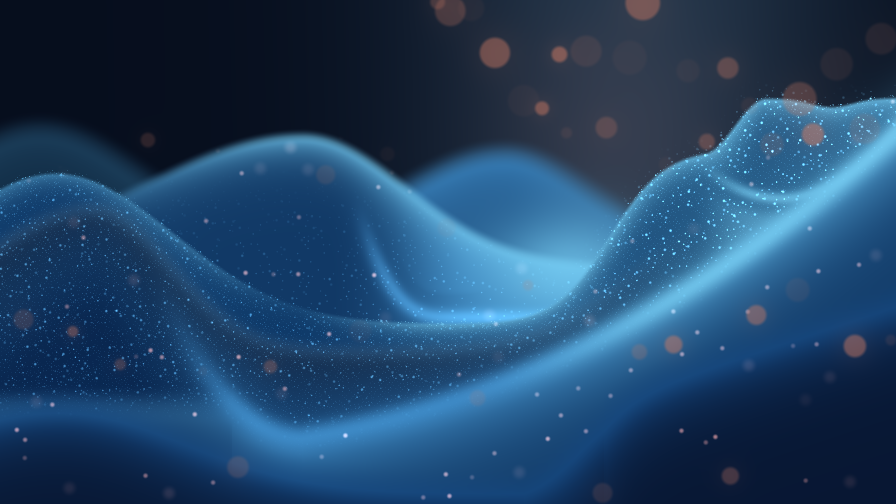
This background is drawn by a Shadertoy shader. Its source:

```glsl
// Rolling translucent waves of blue dust under a dark sky with warm bokeh lights.
#define NIGHT vec3(0.025, 0.055, 0.115)
#define DUSK vec3(0.16, 0.245, 0.33)
#define NAVY vec3(0.03, 0.09, 0.20)
#define DEEP vec3(0.07, 0.235, 0.42)
#define AZURE vec3(0.22, 0.49, 0.70)
#define CREST vec3(0.46, 0.80, 0.95)
#define SLATE vec3(0.17, 0.23, 0.33)
#define EMBER vec3(0.81, 0.48, 0.39)
#define BOKEH_COUNT 44
#define GRAIN_SCALE 170.0

float hash(vec2 p) { return fract(sin(dot(p, vec2(127.1, 311.7))) * 43758.5453); }

// Bell with separate widths on its left and right sides.
float hill(float x, float centre, float left, float right) {
  float t = (x - centre) / (x < centre ? left : right);
  return exp(-t * t);
}

float climb(float x, float centre, float width) { return 1.0 / (1.0 + exp((centre - x) / width)); }

// Crest heights, from the farthest wave to the nearest.
float farCrest(float x) { return 0.5 + 0.25 * hill(x, 0.08, 0.3, 0.3) + 0.2 * hill(x, 1.0, 0.3, 0.25); }
float midCrest(float x) { return 0.47 + 0.26 * hill(x, 0.6, 0.46, 0.29); }
float mainCrest(float x) {
  return 0.355 + 0.3 * hill(x, 0.11, 0.33, 0.33) + 0.35 * climb(x, 1.21, 0.055)
    + 0.1 * smoothstep(1.4, 1.52, x) - 0.018 * hill(x, 1.65, 0.06, 0.06);
}
float foldCrest(float x) { return 0.3 + 0.285 * hill(x, 0.19, 0.35, 0.21) + 0.3 * climb(x, 1.25, 0.1); }
float frontCrest(float x) {
  float t = x - 0.6;
  return 0.13 + (t > 0.0 ? t * (0.157 + 0.3 * t) : 3.5 * t * t);
}
float nearCrest(float x) {
  return max(0.02 + 0.16 * hill(x, 0.12, 0.4, 0.35), 0.2 * climb(x, 1.15, 0.05) + 0.33 * max(x - 1.2, 0.0));
}

// Approximate distance below a crest, corrected for its slope.
float below(float crest, float y) {
  float slope = dFdx(crest) * iResolution.y;
  return (crest - y) / sqrt(1.0 + slope * slope);
}

float band(float d, float width) { return exp(-d * d / (width * width)); }
float fade(float d, float depth) { return exp(-max(d, 0.0) / depth); }

// One scattered speck per cell of a tilted grid.
float specks(vec2 p, float scale, float density) {
  p = mat2(0.8, 0.6, -0.6, 0.8) * p * scale + 50.0;
  vec2 cell = floor(p), seed = vec2(hash(cell), hash(cell + 17.0));
  float d = length(fract(p) - 0.22 - 0.56 * seed);
  return step(1.0 - density, hash(cell + 41.0)) * (1.0 - smoothstep(0.03, 0.24, d)) * (0.3 + 0.7 * seed.x);
}

void mainImage(out vec4 fragColor, in vec2 fragCoord) {
  vec2 p = fragCoord / iResolution.xy * vec2(1.7778, 1.0);
  float x = p.x, y = p.y;
  float grain = specks(p, GRAIN_SCALE, 0.8);
  float dust = specks(p, 95.0, 0.28) + specks(p + 3.7, 60.0, 0.2);

  float farD = below(farCrest(x), y);
  float midD = below(midCrest(x), y);
  float mainD = below(mainCrest(x), y);
  float foldD = below(foldCrest(x), y);
  float frontD = below(frontCrest(x), y);
  float fillD = below(x < 0.6 ? min(frontCrest(x), 0.2) : frontCrest(x), y);
  float nearD = below(nearCrest(x), y);
  float curlT = max(0.9 - x, 0.0);
  float curlD = below(0.37 + 33.0 * curlT * curlT * curlT, y);
  float pocketD = below(0.606 + 2.6 * (x - 1.55) * (x - 1.55), y);

  // Sky with a cool light and a warm haze on the right
  vec3 col = mix(NIGHT, DUSK, hill(x, 1.27, 0.45, 0.42) * (0.64 + 0.17 * y));
  col += vec3(0.08, 0.04, 0.03) * band(length(p - vec2(1.22, 0.72)), 0.25);

  // Far hills, out of focus
  vec3 hills = mix(mix(DEEP, AZURE, 0.4), AZURE * 1.1, fade(farD, 0.06));
  hills = mix(hills, mix(AZURE, SLATE, 0.25), 0.7 * smoothstep(1.0, 1.2, x));
  hills *= mix(0.5, 1.0, smoothstep(0.3, 0.9, x));
  col = mix(col, hills, smoothstep(-0.03, 0.035, farD));

  // Middle hill: dim dusty flank, bright valley, soft crest
  float valley = smoothstep(-0.02, 0.06, -curlD) * smoothstep(0.68, 0.95, x);
  vec3 mid = mix(DEEP * 0.95, AZURE * 1.05, max(valley, smoothstep(0.65, 1.0, x)));
  mid += 0.3 * dust * CREST * (1.0 - smoothstep(0.35, 0.7, y));
  mid = mix(mid, CREST, (0.3 + 0.6 * smoothstep(0.15, 0.65, x)) * fade(midD, 0.035));
  col = mix(col, mid, smoothstep(-0.016, 0.014, midD));
  col += 0.28 * CREST * band(curlD, 0.016) * (1.0 - smoothstep(0.42, 0.62, y));
  col = mix(col, CREST, 0.75 * band(length((p - vec2(1.13, 0.46)) * vec2(1.0, 1.5)), 0.16));

  // Main dusty sheet: pale rim, shaded fold, bright pocket
  float east = smoothstep(1.0, 1.45, x);
  float rim = mix(0.6, 1.0, smoothstep(0.7, 0.88, x)) * (1.0 - 0.75 * hill(x, 0.58, 0.17, 0.13));
  vec3 sheet = mix(DEEP, AZURE * 0.8, 0.85 * east);
  float shade = smoothstep(-0.03, 0.03, foldD) * fade(foldD, 0.12);
  sheet = mix(sheet, SLATE * 0.8, 0.6 * shade * (1.0 - 0.85 * east));
  sheet = mix(sheet, NAVY * 1.3, 0.5 * smoothstep(0.08, 0.25, foldD) * (1.0 - smoothstep(0.3, 0.5, x)));
  sheet += vec3(0.05, 0.06, 0.06) * band(foldD, 0.018) * (1.0 - east);
  sheet += (grain * 0.2 + dust * 0.5) * CREST - 0.02;
  sheet = mix(sheet, CREST, rim * fade(mainD, 0.026) * (0.75 + 0.4 * grain));
  float pocket = 0.7 * band(pocketD, 0.012) + 0.4 * smoothstep(0.0, 0.05, pocketD);
  sheet = mix(sheet, CREST, pocket * smoothstep(1.37, 1.5, x));
  col = mix(col, sheet, smoothstep(-0.005, 0.005, mainD + 0.007 * (grain + dust)));
  col += 0.5 * CREST * dust * band(min(mainD, 0.0), 0.02) * east;

  // Blurred front wave and its wide glow
  vec3 front = mix(DEEP * 0.95, AZURE, fade(fillD, 0.09));
  front = mix(front, NAVY, 0.25 * (1.0 - smoothstep(0.35, 0.6, x)));
  col = mix(col, front, smoothstep(-0.04, 0.04, fillD));
  vec3 glow = mix(AZURE * 1.15, CREST, smoothstep(0.9, 1.4, x));
  float shine = 0.65 * band(frontD, 0.026) + 0.22 * band(frontD, 0.08);
  col = mix(col, glow, shine * smoothstep(0.28, 0.52, x));

  // Nearest dark swell
  col = mix(col, mix(NAVY, DEEP * 1.2, fade(nearD, 0.06)), smoothstep(-0.06, 0.04, nearD));

  // Fine warm sparks on the waves
  float sparks = 0.8 * specks(p + 1.3, 34.0, 0.06) + 0.2 * specks(p + 5.1, 13.0, 0.14);
  col += EMBER * sparks * smoothstep(-0.02, 0.03, max(mainD, midD));

  // Bokeh: large discs in the upper right, small ones everywhere
  for (int i = 0; i < BOKEH_COUNT; i++) {
    float k = float(i);
    vec2 seed = vec2(hash(vec2(k, 3.0)), hash(vec2(k, 8.0)));
    vec2 spot = vec2((k + hash(vec2(k, 5.0))) / float(BOKEH_COUNT), hash(vec2(k, 12.0)));
    bool high = i % 2 == 0;
    spot = high ? vec2(0.85, 0.66) + spot * vec2(0.93, 0.35) : spot * vec2(1.78, 0.75);
    float radius = high ? 0.014 + 0.024 * seed.x : 0.008 + 0.016 * seed.x;
    float d = length(p - spot);
    float disc = 1.0 - smoothstep(radius - 0.005, radius + 0.004, d);
    col = mix(col, EMBER, (0.05 + 0.45 * seed.y * seed.y) * (disc + 0.15 * band(d, radius * 1.8)));
  }
  fragColor = vec4(clamp(col, 0.0, 1.0), 1.0);
}
```
